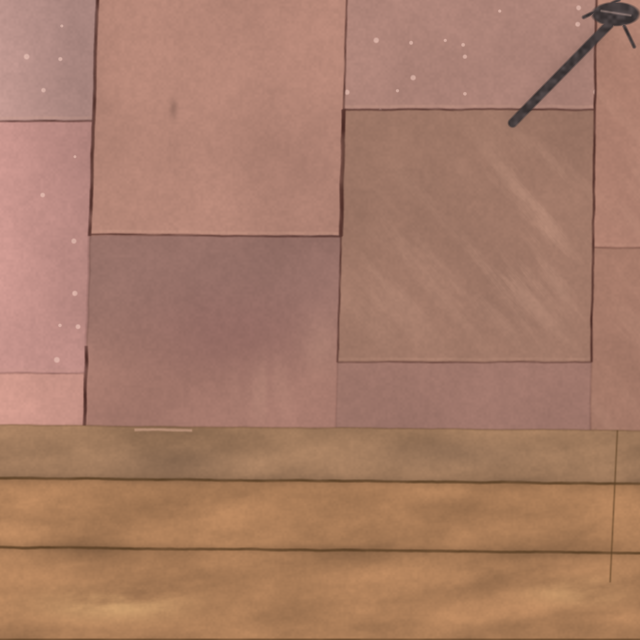
Reproduce this texture procedurally as a WebGL 1 fragment shader.

```glsl
precision highp float;
// Worn sandstone paving above three long stone steps, with a dark metal rod at the upper right.
uniform vec2 u_resolution;

const vec3 GAP = vec3(0.27, 0.15, 0.13);
const vec3 STEP_GAP = vec3(0.34, 0.24, 0.14);
const vec3 PALE = vec3(0.83, 0.65, 0.56);
const vec3 SPECK = vec3(0.92, 0.77, 0.72);
const vec3 METAL = vec3(0.25, 0.22, 0.22);
const float GRAIN = 0.035;
const float SPECK_CELLS = 38.0;

float hash(vec2 p) {
  p = fract(p * vec2(0.1031, 0.1137));
  p += dot(p, p.yx + 33.33);
  return fract((p.x + p.y) * p.x * 17.0 + p.y * 9.0);
}
float noise(vec2 p) {
  vec2 i = floor(p), f = fract(p), e = vec2(1, 0);
  f = f * f * (3.0 - 2.0 * f);
  return mix(mix(hash(i), hash(i + e), f.x), mix(hash(i + e.yx), hash(i + 1.0), f.x), f.y);
}
float fbm(vec2 p) {
  float sum = 0.0, amp = 0.5;
  for (int k = 0; k < 5; k++) {
    sum += amp * noise(p);
    p = mat2(1.6, 1.2, -1.2, 1.6) * p + 7.3;
    amp *= 0.5;
  }
  return sum;
}
float line(float d, float halfWidth) {
  float soft = 0.0014 + 0.5 / u_resolution.y;
  return 1.0 - smoothstep(halfWidth - soft, halfWidth + soft, abs(d));
}
float above(float v, float edge) { return smoothstep(edge - 0.002, edge + 0.002, v); }
float band(float v, float lo, float hi) { return above(v, lo) * (1.0 - above(v, hi)); }
float blob(vec2 p, vec2 center, vec2 radius) {
  vec2 d = (p - center) / radius;
  return exp(-dot(d, d));
}
float segment(vec2 p, vec2 a, vec2 b) {
  vec2 ab = b - a;
  return length(p - a - ab * clamp(dot(p - a, ab) / dot(ab, ab), 0.0, 1.0));
}
// Dark seam with a pale worn lip just above it
vec3 seam(vec3 c, float d, float strength) {
  c = mix(c, PALE, 0.35 * strength * line(d - 0.005, 0.002));
  return mix(c, GAP, strength * line(d, 0.0015));
}

vec3 paving(vec2 p, float wobble) {
  float t = 1.0 - p.y, x = p.x + wobble, y = p.y + wobble;
  float j1 = x - 0.152 + 0.031 * t, j2 = x - 0.542 + 0.026 * t, j3 = x - 0.932 + 0.014 * t;
  float r1 = above(j1, 0.0), r2 = above(j2, 0.0), in3 = above(j3, 0.0);
  float in0 = 1.0 - r1, in1 = r1 - r2, in2 = r2 - in3;

  // Slab colours by column
  vec3 left = mix(vec3(0.77, 0.57, 0.52), vec3(0.74, 0.55, 0.52), above(y, 0.417));
  left = mix(left, vec3(0.71, 0.56, 0.53), above(y, 0.811)) * (1.06 - 0.8 * p.x);
  vec3 wide = mix(vec3(0.64, 0.47, 0.42), vec3(0.58, 0.435, 0.4), smoothstep(0.38, 0.58, y));
  wide = mix(wide, vec3(0.7, 0.52, 0.46), above(y, 0.632));
  vec3 mid = mix(vec3(0.61, 0.455, 0.41), vec3(0.61, 0.46, 0.395), above(y, 0.434));
  mid = mix(mid, vec3(0.67, 0.51, 0.465), above(y, 0.829));
  vec3 right = mix(vec3(0.63, 0.465, 0.4), vec3(0.68, 0.5, 0.435), above(y, 0.613));
  vec3 c = left * in0 + wide * in1 + mid * in2 + right * in3;

  // Weathered tone and diagonal scratches
  float low = in1 * (1.0 - above(y, 0.632));
  c *= 0.92 + 0.16 * fbm(p * 9.0);
  c = mix(c, vec3(0.55, 0.38, 0.37), 0.3 * low * blob(p, vec2(0.36, 0.48), vec2(0.12, 0.07)));
  c = mix(c, PALE, 0.22 * low * blob(p, vec2(0.5, 0.46), vec2(0.03, 0.05)));
  c = mix(c, PALE, 0.25 * low * blob(p, vec2(0.41, 0.39), vec2(0.05)) * noise(p * vec2(90, 14)));
  vec2 along = vec2(dot(p, vec2(0.64, -0.77)), dot(p, vec2(0.77, 0.64)));
  float streak = smoothstep(0.38, 0.72, fbm(along * vec2(7, 40)));
  float worn = blob(p, vec2(0.82, 0.62), vec2(0.12, 0.16)) + 0.6 * blob(p, vec2(0.61, 0.59), vec2(0.07, 0.12));
  c = mix(c, PALE, 0.42 * streak * (in2 * band(y, 0.434, 0.829) * worn + 0.35 * in3));
  c *= 1.0 - 0.15 * blob(p, vec2(0.271, 0.83), vec2(0.006, 0.015));

  // Scattered pale specks
  vec2 cell = floor(p * SPECK_CELLS);
  vec2 offset = 0.3 + 0.4 * vec2(hash(cell + 3.7), hash(cell + 19.1));
  float size = 0.06 + 0.12 * hash(cell + 41.3);
  float speck = 1.0 - smoothstep(size * 0.5, size + 0.06, length(fract(p * SPECK_CELLS) - offset));
  float zone = in0 * above(y, 0.417) + in2 * above(y, 0.829);
  c = mix(c, SPECK, 0.65 * zone * speck * step(hash(cell + 8.5), 0.1));

  // Horizontal, then vertical seams, worn away in places
  vec3 stone = c;
  c = seam(c, y - 0.811, 0.8 * in0);
  c = seam(c, y - 0.417, 0.3 * in0);
  c = seam(c, y - 0.632 + 0.01 * (p.x - 0.33), 0.75 * in1);
  c = seam(c, y - 0.829, 0.8 * in2);
  c = seam(c, y - 0.434, 0.5 * in2);
  c = seam(c, y - 0.613, 0.35 * in3);
  c = mix(c, GAP, line(j1, 0.0025) * (1.0 - 0.8 * band(y, 0.46, 0.632)));
  float deep = band(y, 0.63, 0.83);
  c = mix(c, GAP, line(j2, 0.0015 + 0.0015 * deep) * (0.15 + 0.6 * above(y, 0.434) + 0.25 * deep));
  c = mix(c, GAP, line(j3, 0.0018) * (0.2 + 0.8 * above(y, 0.434)));
  return mix(stone, c, 0.55 + 0.45 * noise(p * 50.0));
}

vec3 steps(vec2 p, float wobble) {
  float y = p.y + wobble + 0.009 * p.x, first = y - 0.253, second = y - 0.145;
  vec3 c = mix(vec3(0.67, 0.49, 0.345), vec3(0.62, 0.475, 0.36), above(first, 0.0));
  float stain = fbm(vec2(p.x * 8.0 + p.y * 6.0, p.y * 24.0 - p.x * 4.0));
  c *= 0.81 + 0.38 * stain;
  float shade = blob(p, vec2(0.27, 0.275), vec2(0.1, 0.025)) + blob(p, vec2(0.71, 0.29), vec2(0.12, 0.025));
  c = mix(c, vec3(0.46, 0.36, 0.29), 0.35 * shade);
  float polish = blob(p, vec2(0.18, 0.055), vec2(0.1, 0.022)) + 0.7 * blob(p, vec2(0.9, 0.075), vec2(0.07, 0.018));
  c = mix(c, vec3(0.84, 0.66, 0.46), 0.8 * polish * smoothstep(0.25, 0.65, stain));
  float gap = min(abs(first), abs(second));
  c *= 1.0 - 0.16 * exp(-gap * 110.0);
  c = mix(c, STEP_GAP, (0.6 + 0.3 * noise(p * 40.0)) * line(min(gap, p.y), 0.002));
  return mix(c, STEP_GAP, 0.6 * line(p.x - 0.949 - 0.048 * p.y, 0.0012) * above(p.y, 0.09));
}

vec3 rod(vec3 c, vec2 p) {
  float d = segment(p, vec2(0.801, 0.808), vec2(0.952, 0.962));
  c *= 1.0 - 0.15 * exp(-d * 130.0);
  float knob = 0.02 * length((p - vec2(0.962, 0.978)) / vec2(0.038, 0.019)) - 0.0125;
  float prongs = min(segment(p, vec2(0.975, 0.96), vec2(0.991, 0.927)), segment(p, vec2(0.912, 0.973), vec2(0.967, 1)));
  d = min(min(d, knob), prongs + 0.0045);
  c = mix(c, METAL * (0.8 + 0.5 * noise(p * 150.0)), line(max(d, 0.0), 0.007));
  return mix(c, SPECK, 0.4 * line(segment(p, vec2(0.94, 0.983), vec2(0.985, 0.976)), 0.0015));
}

void main() {
  vec2 p = gl_FragCoord.xy / u_resolution;
  float wobble = 0.003 * (fbm(p * 28.0) - 0.48), edge = p.y + wobble - 0.336 + 0.009 * p.x;
  vec3 c = mix(steps(p, wobble), paving(p, wobble), above(edge, 0.0));
  c = mix(c, STEP_GAP, 0.25 * line(edge, 0.0015));
  c = mix(c, PALE, 0.6 * line(edge + 0.005, 0.002) * band(p.x, 0.21, 0.30));
  c *= 1.0 + GRAIN * (noise(p * 260.0) + noise(p * 120.0) - 1.0);
  gl_FragColor = vec4(rod(c, p), 1.0);
}
```
